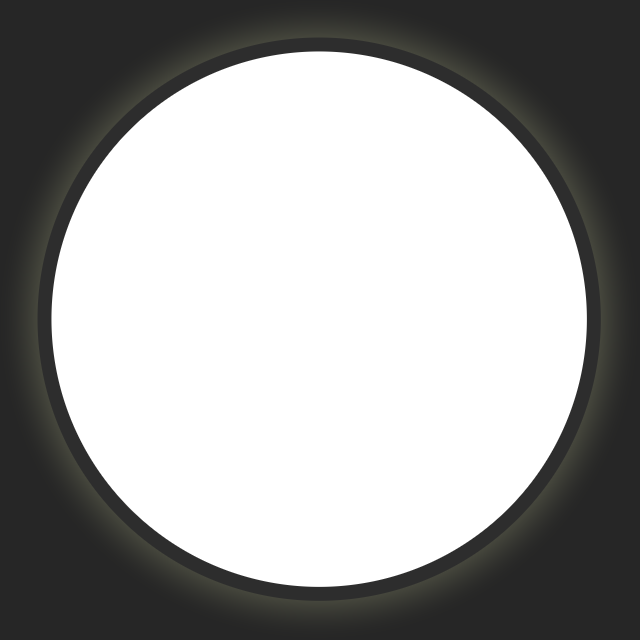
Write a WebGL 1 fragment shader that draws this background.

```glsl
precision highp float;

// A white disc with a thin charcoal rim on a dark ground, with a soft
// olive glow around it. Everything is layered from one circle distance;
// the glow fades like the outer half of a blurred edge.

uniform vec2 u_resolution;

const vec3 GROUND = vec3(0.150, 0.150, 0.149);
const vec3 GLOW = vec3(0.272, 0.276, 0.236);
const vec3 RIM = vec3(0.178, 0.178, 0.177);
const vec3 DISC = vec3(1.0);

const vec2 CENTER = vec2(0.4987, 0.5013);
const float RIM_RADIUS = 0.4401;
const float DISC_RADIUS = 0.4183;
const float GLOW_WIDTH = 0.062;

// Antialiased coverage of the inside of a signed distance.
float coverage(float dist, float pixel) {
  return clamp(0.5 - dist / pixel, 0.0, 1.0);
}

// Falls from 1 at the edge to 0 at the given width outside it.
float edgeGlow(float dist, float width) {
  return 2.0 - 2.0 * smoothstep(-width, width, max(dist, 0.0));
}

void main() {
  float side = min(u_resolution.x, u_resolution.y);
  float pixel = 1.0 / side;
  vec2 point = (gl_FragCoord.xy - 0.5 * u_resolution) / side + 0.5;
  float radius = length(point - CENTER);

  // Ground and glow, then rim and disc on top.
  float rimDistance = radius - RIM_RADIUS;
  vec3 color = mix(GROUND, GLOW, edgeGlow(rimDistance, GLOW_WIDTH));
  color = mix(color, RIM, coverage(rimDistance, pixel));
  color = mix(color, DISC, coverage(radius - DISC_RADIUS, pixel));

  gl_FragColor = vec4(color, 1.0);
}
```
